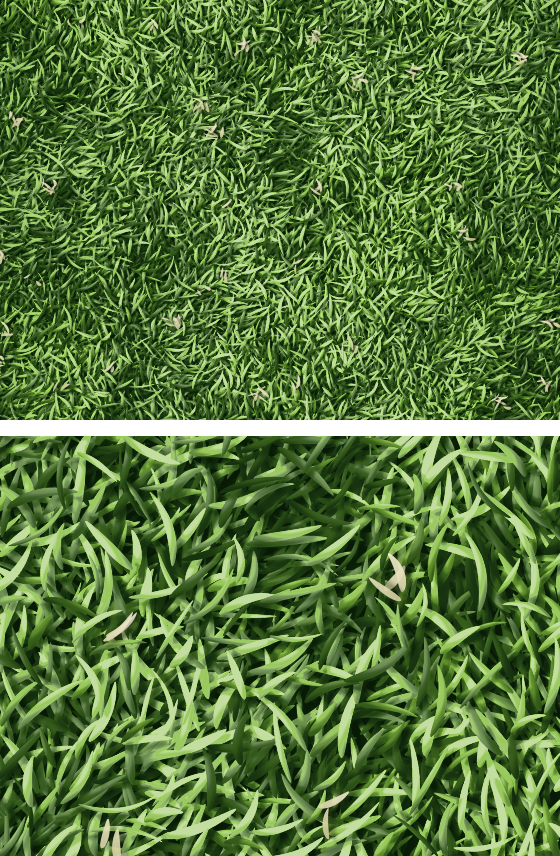
Top, the full canvas; bottom, a detail of the centre.
Give the GLSL for this texture, as a Shadertoy shader.

```glsl
// Sunlit lawn seen from above: many layers of jittered, curved grass blades,
// each casting a soft shadow on the layers below, with scattered dry straw.
// Blades carry a light value that a green colour ramp turns into colour.

vec4 hash4(vec2 p) {
    vec4 q = fract(p.xyxy * vec4(0.1031, 0.1030, 0.0973, 0.1099));
    q += dot(q, q.wzxy + 33.33);
    return fract((q.xxyz + q.yzzw) * q.zywx);
}

float noise(vec2 p) {
    vec2 i = floor(p), f = fract(p);
    f = f * f * (3.0 - 2.0 * f);
    return mix(mix(hash4(i).x, hash4(i + vec2(1, 0)).x, f.x),
               mix(hash4(i + vec2(0, 1)).x, hash4(i + vec2(1, 1)).x, f.x), f.y);
}

// Returns edge distance, shadow distance, position along, position across
vec4 blade(vec2 p, float angle, float len, float halfWidth, float bend) {
    vec2 dir = vec2(cos(angle), sin(angle));
    float along = dot(p, dir) / len + 0.5;
    float across = dot(p, vec2(-dir.y, dir.x)) - bend * len * (along - 0.5) * (along - 0.5);
    float t = clamp(along, 0.0, 1.0);
    float width = halfWidth * 2.0 * sqrt(t * (1.0 - t)) * (1.2 - 0.5 * t);
    float ends = (abs(along - 0.5) - 0.5) * len;
    return vec4(max(abs(across) - width, ends),
                max(abs(across + 0.005) - width, ends),
                t, across / halfWidth);
}

vec3 grassRamp(float light) {
    vec3 c = mix(vec3(0.03, 0.10, 0.02), vec3(0.09, 0.20, 0.06), smoothstep(0.0, 0.15, light));
    c = mix(c, vec3(0.21, 0.36, 0.10), smoothstep(0.14, 0.36, light));
    c = mix(c, vec3(0.37, 0.55, 0.17), smoothstep(0.38, 0.58, light));
    c = mix(c, vec3(0.60, 0.79, 0.36), smoothstep(0.58, 0.80, light));
    return mix(c, vec3(0.77, 0.87, 0.63), smoothstep(0.90, 1.20, light));
}

void mainImage(out vec4 fragColor, in vec2 fragCoord) {
    vec2 uv = fragCoord / iResolution.y;
    float soft = 0.65 / iResolution.y;
    float light = 0.06;
    float grey = 0.0;

    // Grass, from the dark bottom layers up to the sunlit top
    const int LAYERS = 18;
    for (int layer = 0; layer < LAYERS; layer++) {
        float height = float(layer) / float(LAYERS - 1);
        vec2 shift = vec2(17.37, 29.61) * float(layer + 1);
        vec2 grid = uv / 0.036 + shift;
        vec2 home = floor(grid);
        for (int k = 0; k < 9; k++) {
            vec2 cell = home + vec2(k % 3 - 1, k / 3 - 1);
            vec4 h = hash4(cell + 3.0);
            vec4 g = hash4(cell + 211.0);
            vec2 root = cell + h.xy;
            vec2 place = (root - shift) * 0.036;

            float lean = 1.05 + 1.8 * (noise(place * 7.0 + 40.0) - 0.5) + 1.7 * (h.z + h.w - 1.0);
            float len = mix(0.030, 0.066, g.x);
            vec4 b = blade((grid - root) * 0.036, lean, len, mix(0.0019, 0.0042, g.y), 1.1 * (g.z - 0.5));

            float shadow = 1.0 - smoothstep(-0.002, 0.004, b.y);
            light *= 1.0 - 0.38 * shadow;

            // Tufts and hollows, then shading along and across the blade
            float clump = 0.6 * noise(place * 13.0 + 9.0) + 0.4 * noise(place * 5.0 + 77.0);
            float tone = mix(0.25, 1.42, g.w) * mix(0.5, 1.0, height) * mix(0.48, 1.68, clump);
            tone *= mix(0.55, 1.08, smoothstep(0.0, 0.65, b.z));
            tone *= 1.0 + 0.18 * clamp(b.w * 2.0, -1.0, 1.0);
            float cover = 1.0 - smoothstep(-soft, soft, b.x);
            light = mix(light, min(tone, 1.2), cover);
            float faded = h.z * 0.4 + g.x * 0.4 + noise(place * 6.0 + 130.0) * 0.3;
            grey = mix(grey, smoothstep(0.42, 0.62, faded), cover);
        }
    }

    // Slight fall-off of sunlight toward the sides
    float side = abs(fragCoord.x / iResolution.x - 0.5) * 2.0;
    light *= 1.07 - 0.26 * side * side;
    vec3 color = grassRamp(light);
    float midLight = smoothstep(0.32, 0.52, light) * (1.0 - smoothstep(0.66, 0.88, light));
    color += grey * vec3(0.07, 0.02, 0.16) * midLight;

    // Small bundles of bleached straw
    vec2 strawGrid = uv / 0.16;
    for (int k = 0; k < 9; k++) {
        vec2 cell = floor(strawGrid) + vec2(k % 3 - 1, k / 3 - 1);
        vec4 h = hash4(cell + 71.0);
        if (h.z > 0.5) continue;
        vec2 p = (strawGrid - cell - h.xy) * 0.16;
        for (int j = 0; j < 6; j++) {
            vec4 g = hash4(cell * 7.0 + float(j) * 13.0 + 500.0);
            if (float(j) > 1.0 + h.w * 5.0) break;
            vec2 offset = (g.xy - 0.5) * vec2(0.036, 0.028);
            vec4 b = blade(p - offset, 3.0 * g.z, mix(0.014, 0.036, g.w), mix(0.0018, 0.0042, g.x), g.y - 0.5);
            color *= 1.0 - 0.25 * (1.0 - smoothstep(-0.002, 0.003, b.y));
            vec3 straw = mix(vec3(0.78, 0.76, 0.55), vec3(0.96, 0.94, 0.83), g.y * 0.5 + b.z * 0.5);
            color = mix(color, straw, 0.92 * (1.0 - smoothstep(-soft, soft, b.x)));
        }
    }

    fragColor = vec4(clamp(color, 0.0, 1.0), 1.0);
}
```
